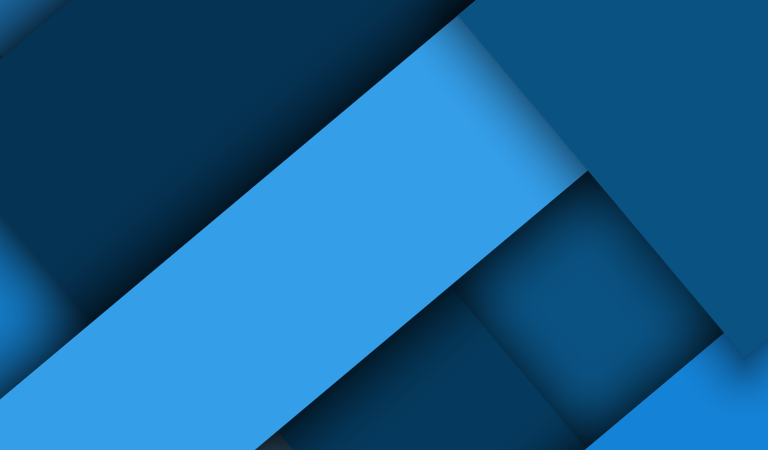
This background is drawn by a Shadertoy shader. Its source:

```glsl
// Overlapping diagonal blue paper sheets with soft drop shadows.

const float FAR = 9.0;

// Distance outside or inside a rectangle given by two opposite corners.
float boxDistance(vec2 p, vec2 low, vec2 high) {
    vec2 q = abs(p - 0.5 * (low + high)) - 0.5 * (high - low);
    return length(max(q, 0.0)) + min(max(q.x, q.y), 0.0);
}

// Lays one sheet on top of the colour so far, shading what lies beneath it.
void addSheet(inout vec3 colour, vec2 p, vec2 low, vec2 high,
              vec3 sheet, float shadow, float spread) {
    float d = boxDistance(p, low, high);
    float falloff = clamp(1.0 - d / spread, 0.0, 1.0);
    colour *= 1.0 - shadow * falloff * falloff;
    float pixel = 1.0 / iResolution.y;
    colour = mix(sheet, colour, smoothstep(-0.7 * pixel, 0.7 * pixel, d));
}

void mainImage(out vec4 fragColor, in vec2 fragCoord) {
    // Axes turned by 40 degrees: x runs along the band, y across it.
    vec2 p = fragCoord / iResolution.y;
    float angle = radians(40.0);
    p = vec2(dot(p, vec2(cos(angle), sin(angle))),
             dot(p, vec2(-sin(angle), cos(angle))));

    vec3 steel = vec3(0.24, 0.42, 0.54);
    vec3 navy = vec3(0.02, 0.20, 0.33);
    vec3 ocean = vec3(0.04, 0.32, 0.51);
    vec3 azure = vec3(0.08, 0.51, 0.84);
    vec3 sky = vec3(0.205, 0.62, 0.912);
    vec3 colour = steel;

    // Lower sheets: square, dark strip and bright corner
    addSheet(colour, p, vec2(0.9, -FAR), vec2(FAR, -0.3), ocean, 0.0, 0.1);
    addSheet(colour, p, vec2(0.5, -FAR), vec2(1.0, -0.3),
             vec3(0.02, 0.225, 0.365), 0.42, 0.13);
    addSheet(colour, p, vec2(0.5, -FAR), vec2(FAR, -0.835), azure, 0.5, 0.14);

    // Upper-left sheets, with the wide navy one over them
    addSheet(colour, p, vec2(-FAR, 0.0), vec2(0.4, 0.7),
             vec3(0.08, 0.48, 0.77), 0.0, 0.1);
    addSheet(colour, p, vec2(0.565, 0.6), vec2(FAR), vec3(0.11, 0.43, 0.67), 0.3, 0.05);
    addSheet(colour, p, vec2(0.34, 0.0), vec2(FAR, 0.664), navy, 0.6, 0.17);

    // Bright band across the middle
    addSheet(colour, p, vec2(-FAR, -0.364), vec2(1.5, 0.086), sky, 0.58, 0.17);

    // Top sheet on the right
    addSheet(colour, p, vec2(1.4, -0.906), vec2(FAR, 0.086), ocean, 0.42, 0.15);

    fragColor = vec4(colour, 1.0);
}
```
